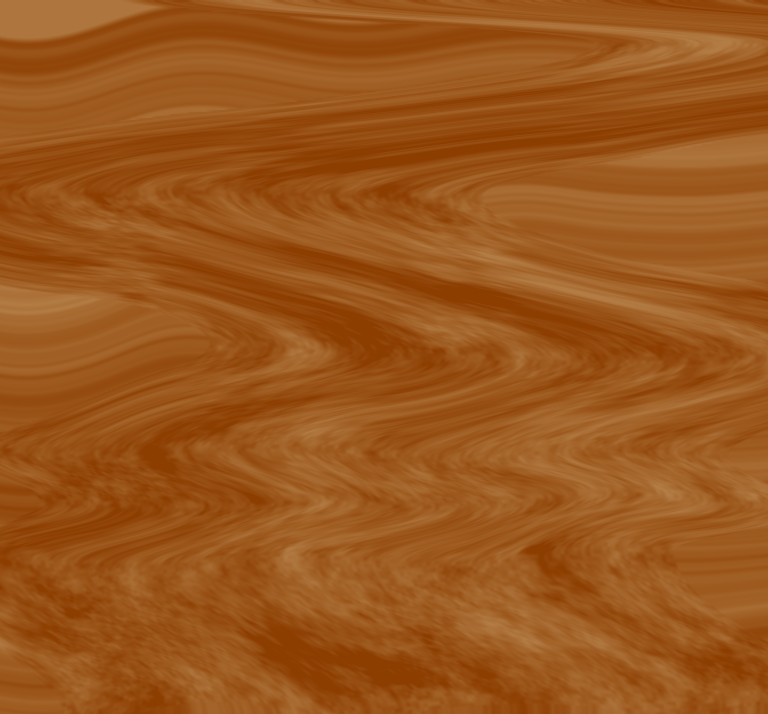
Write a WebGL 2 fragment shader that draws this texture.

```glsl
#version 300 es
precision highp float;
// Brown wood-like grain: layered noise is dragged sideways along a zigzag path.
// Where the drag leaves the unit range it is clamped, so the grain turns there
// into calm, wavy layers; at the bends it stays short and granular.
uniform vec2 u_resolution;
out vec4 fragColor;

float hash(vec2 cell) {
    vec3 h = fract(vec3(cell.xyx) * vec3(0.1031, 0.1030, 0.0973));
    h += dot(h, h.yzx + 33.33);
    return fract((h.x + h.y) * h.z);
}

float valueNoise(vec2 p) {
    vec2 cell = floor(p);
    vec2 f = fract(p);
    f = f * f * (3.0 - 2.0 * f);
    return mix(mix(hash(cell), hash(cell + vec2(1, 0)), f.x),
               mix(hash(cell + vec2(0, 1)), hash(cell + vec2(1, 1)), f.x), f.y);
}

// Sideways drag at a depth below the top, eased from bend to bend (depth, drag).
float sidewaysDrag(float depth) {
    const vec2 bends[8] = vec2[8](
        vec2(0.0, 0.18), vec2(0.06, 0.77), vec2(0.27, -0.37), vec2(0.49, 0.27),
        vec2(0.63, -0.05), vec2(0.70, 0.05), vec2(0.78, -0.12), vec2(1.0, 0.08));
    float drag = bends[0].y;
    for (int i = 1; i < 8; i++) {
        drag += (bends[i].y - bends[i - 1].y)
              * smoothstep(bends[i - 1].x, bends[i].x, depth);
    }
    return drag;
}

// Sum of octaves; those too fine for the local stretch fade out.
float grain(vec2 p, float stretch) {
    float sum = 0.0;
    float frequency = 6.5;
    float weight = 0.56;
    for (int i = 0; i < 6; i++) {
        float visible = 1.0 - smoothstep(0.6, 1.6, stretch * frequency);
        vec2 offset = vec2(17.3, 41.7) * float(i + 1);
        sum += weight * visible * (valueNoise(p * frequency + offset) - 0.5);
        frequency *= 1.95;
        weight *= 0.85;
    }
    return sum;
}

void main() {
    vec2 uv = gl_FragCoord.xy / u_resolution;
    float depth = 1.0 - uv.y;

    // Path of the drag, loosened a little below the straight upper bands
    float loosen = 0.035 * smoothstep(0.1, 0.3, depth);
    float pathDepth = depth + loosen * (valueNoise(uv * vec2(5.0, 4.0) + 3.0) - 0.5);
    float along = uv.x - sidewaysDrag(pathDepth);

    // Layers sag in waves that die out to the right
    float sag = 0.055 * exp(-1.5 * uv.x) * (0.5 + 0.5 * cos(14.6 * (uv.x - 0.05)));
    sag += 0.016 * (valueNoise(vec2(uv.x * 9.0, depth * 3.0)) - 0.5) * smoothstep(0.1, 0.3, depth);
    float layer = clamp(depth - sag, 0.0, 0.985);

    vec2 sheet = vec2(clamp(along, 0.0, 1.0), layer);
    float tone = 0.42 + grain(sheet, fwidth(sheet.x));

    // Pale flat patch above the first layers of the upper left
    float patchCover = smoothstep(0.012, 0.0, layer) * smoothstep(0.03, -0.03, along);
    tone = mix(tone, 0.95, patchCover);

    vec3 color = mix(vec3(0.55, 0.24, 0.0), vec3(0.69, 0.475, 0.255), clamp(tone, 0.0, 1.05));
    fragColor = vec4(color, 1.0);
}
```
